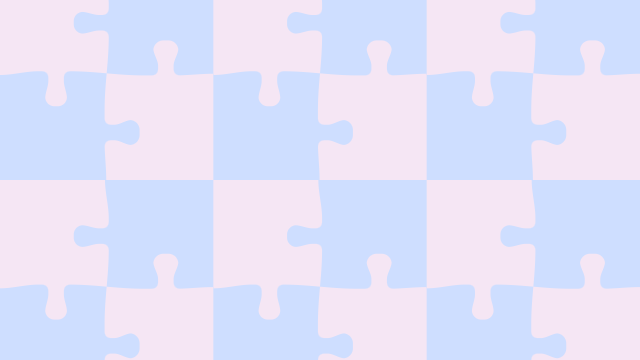
A Shadertoy shader for this pattern:

```glsl
// Pastel checkerboard of interlocking jigsaw pieces, each tile a pinwheel of four wavy seams.

const float TILES_ACROSS = 3.0;
const float HALF_TILE = 128.0;   // lengths below are in 1/256 of a tile
const float TAB_HEIGHT = 39.5;
const vec3 BLUE = vec3(0.808, 0.871, 1.0);
const vec3 PINK = vec3(0.961, 0.902, 0.957);

// Seam variants: tab centre, bulb half width, tip radius, rise at the outer end
const vec4 SLIM_TAB = vec4(60.7, 13.0, 11.0, 4.5);
const vec4 WIDE_TAB = vec4(71.0, 15.0, 12.0, 2.0);

float smoothUnion(float a, float b, float k) {
    float h = max(k - abs(a - b), 0.0) / k;
    return min(a, b) - 0.25 * k * h * h;
}

// Rounded tab with a narrow neck; p.x is measured from its axis, p.y from its foot
float tabDistance(vec2 p, float bulb, float radius) {
    float halfWidth = mix(9.3, bulb, smoothstep(9.0, 30.0, p.y));
    vec2 q = vec2(abs(p.x), p.y) - vec2(halfWidth, TAB_HEIGHT) + radius;
    return length(max(q, 0.0)) + min(max(q.x, q.y), 0.0) - radius;
}

// Seam running outward along p.x, with its tab pointing to positive p.y
float seamDistance(vec2 p, vec4 shape) {
    float sag = -2.5 * sin(1.5708 * min(p.x / 45.0, 1.0));
    float rise = shape.w * smoothstep(82.0, HALF_TILE, p.x);
    float base = p.y - sag - rise;
    float tab = tabDistance(vec2(p.x - shape.x, p.y), shape.y, shape.z);
    return smoothUnion(base, tab, 8.5);
}

float coverage(float d, float pixel) {
    return clamp(d / pixel + 0.5, 0.0, 1.0);
}

void mainImage(out vec4 fragColor, in vec2 fragCoord) {
    // Tile grid, with one row boundary at mid height
    vec2 grid = (fragCoord - vec2(0.0, 0.5 * iResolution.y)) * TILES_ACROSS / iResolution.x;
    vec2 p = (fract(grid) - 0.5) * 2.0 * HALF_TILE;
    float pixel = 2.0 * HALF_TILE * TILES_ACROSS / iResolution.x;

    // Signed distances, positive to the right and positive above
    float right = p.y > 0.0 ? -seamDistance(vec2(p.y, -p.x), SLIM_TAB)
                            : seamDistance(vec2(-p.y, p.x), WIDE_TAB);
    float above = p.x > 0.0 ? seamDistance(p, WIDE_TAB)
                            : -seamDistance(-p, SLIM_TAB);

    // Straight seams at the tile borders
    vec2 side = clamp(vec2(right, above), -HALF_TILE - p, HALF_TILE - p);

    // Alternate the two colours over the four pieces
    float a = coverage(side.x, pixel);
    float b = coverage(side.y, pixel);
    fragColor = vec4(mix(PINK, BLUE, mix(1.0 - b, b, a)), 1.0);
}
```
